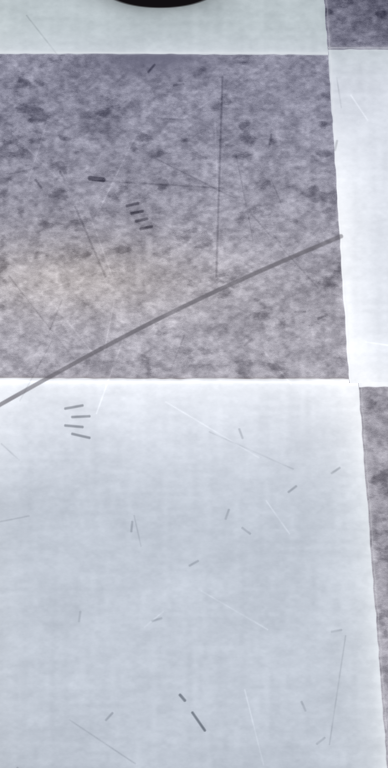
Write a Shadertoy shader that draws this texture.

```glsl
float hash(vec2 p) {
    p = fract(p * vec2(0.1031, 0.1137));
    p += dot(p, p.yx + 33.33);
    return fract((p.x + p.y) * p.x * 17.3);
}

float noise(vec2 p) {
    vec2 i = floor(p), f = fract(p);
    f = f * f * (3.0 - 2.0 * f);
    return mix(mix(hash(i), hash(i + vec2(1, 0)), f.x),
               mix(hash(i + vec2(0, 1)), hash(i + vec2(1, 1)), f.x), f.y);
}

float fbm(vec2 p) {
    float sum = 0.0, amp = 0.5;
    for (int i = 0; i < 5; i++) {
        sum += amp * noise(p);
        p = mat2(1.6, 1.2, -1.2, 1.6) * p + 17.0;
        amp *= 0.5;
    }
    return sum;
}

float segment(vec2 p, vec2 a, vec2 b) {
    vec2 d = b - a;
    return length(p - a - d * clamp(dot(p - a, d) / dot(d, d), 0.0, 1.0));
}

float stroke(vec2 p, vec2 a, vec2 b, float width) {
    float aa = 0.7 / iResolution.y;
    return 1.0 - smoothstep(width - aa, width + aa + 0.001, segment(p, a, b));
}

float glow(vec2 p, vec2 center, vec2 size) {
    vec2 d = (p - center) / size;
    return exp(-dot(d, d));
}

void mainImage(out vec4 fragColor, in vec2 fragCoord) {
    vec2 p = fragCoord / iResolution.xy * vec2(0.504, 1.0);
    float aa = 1.0 / iResolution.y;

    // Checker boundaries, leaning with the perspective
    vec2 w = p + 0.0016 * (vec2(noise(p * 90.0), noise(p * 90.0 + 40.0)) - 0.5);
    float edgeX = 0.426 + (0.93 - w.y) * 0.064;
    edgeX = mix(0.503 - w.y * 0.0746, edgeX, step(0.502, w.y));
    float side = w.x - edgeX;
    float right = smoothstep(-aa, aa, side);
    float top = mix(0.930, 0.937, step(0.0, side)) - w.x * 0.003;
    float bottom = mix(0.508, 0.497, step(0.0, side)) - w.x * 0.002;
    float middle = smoothstep(-aa, aa, w.y - bottom) * smoothstep(-aa, aa, top - w.y);
    float dark = mix(middle, 1.0 - middle, right);

    float cloud = fbm(p * 9.0) - 0.48;
    float mottle = fbm(p * vec2(45.0, 65.0)) - 0.48;
    float grain = fbm(p * vec2(150.0, 210.0) + 9.0) - 0.48;
    float brushed = noise(p * vec2(14.0, 160.0)) + noise(p * vec2(130.0, 9.0)) - 1.0;

    // Pale tiles: bluish grey centre, bright worn rims
    vec3 pale = mix(vec3(0.75, 0.78, 0.825), vec3(0.85, 0.87, 0.91), smoothstep(0.3, 0.5, p.y));
    pale = mix(pale, vec3(0.73, 0.77, 0.79), smoothstep(0.88, 0.98, p.y));
    float rim = exp(-abs(side) / 0.035) * smoothstep(0.9, 0.7, p.y)
              + 0.6 * exp(-abs(p.y - bottom) / 0.035) + 0.25 * exp(-p.x / 0.03);
    pale += vec3(0.13, 0.12, 0.10) * min(rim, 1.0);
    pale += 0.10 * cloud + 0.05 * mottle + 0.05 * grain + 0.022 * brushed;

    // Dark tiles: violet grey, paler and warmer toward the lower part
    vec3 slate = mix(vec3(0.645, 0.635, 0.675), vec3(0.53, 0.53, 0.60), smoothstep(0.58, 0.9, p.y));
    slate += vec3(0.09, 0.075, 0.04) * glow(p, vec2(0.1, 0.64), vec2(0.16, 0.05));
    slate += 0.10 * cloud + 0.22 * mottle + 0.26 * grain;
    slate -= 0.13 * smoothstep(0.10, 0.28, fbm(p * vec2(38.0, 55.0) + 70.0) - 0.48);
    slate = mix(slate, vec3(0.39, 0.39, 0.47), 0.8 * glow(p, vec2(0.2, 0.928), vec2(0.075, 0.025)));
    slate -= 0.10 * step(0.0, side) * smoothstep(0.8, 1.0, p.y);
    vec3 col = mix(pale, slate, dark);

    // Seams: pale lip with a broken dark line under the large tile
    float inLeft = 1.0 - right;
    float lip = exp(-abs(p.y - top - 0.002) / 0.0018) + 0.6 * exp(-abs(side - 0.003) / 0.002);
    col = mix(col, vec3(0.91, 0.92, 0.94), 0.5 * min(lip, 1.0));
    float crack = exp(-abs(w.y - bottom) / 0.0016) * (0.4 + 0.6 * noise(p * 60.0));
    col = mix(col, vec3(0.43, 0.40, 0.41), 0.6 * crack * inLeft);
    col += 0.12 * inLeft * exp(-abs(p.y - bottom + 0.005) / 0.003);

    // Scattered hairline scratches and short scuffs
    for (int i = 0; i < 60; i++) {
        float k = float(i) * 7.31 + 3.0;
        vec2 a = vec2(hash(vec2(k, 1.7)) * 0.504, hash(vec2(k, 8.3)));
        float angle = 6.283 * hash(vec2(k, 23.9));
        float isScuff = step(36.0, float(i));
        float len = mix(0.03 + 0.12 * hash(vec2(k, 51.3)), 0.012, isScuff);
        float mark = stroke(p, a, a + len * vec2(cos(angle), sin(angle)), 0.0004 + 0.0005 * isScuff);
        float tone = mix(mod(float(i), 2.0) * 0.16 - 0.09, -0.16, isScuff);
        col += tone * mark * (0.3 + 0.7 * noise(p * 80.0));
    }

    // Long diagonal gouge and fine upright scratches
    float bow = 0.010 * sin(p.x * 7.0);
    float gouge = stroke(p - vec2(0.0, bow), vec2(-0.01, 0.468), vec2(0.443, 0.692), 0.0022);
    col = mix(col, vec3(0.38, 0.37, 0.40), gouge * (0.45 + 0.3 * noise(p * 40.0)));
    col -= 0.10 * stroke(p, vec2(0.289, 0.90), vec2(0.281, 0.64), 0.0008);
    col -= 0.09 * stroke(p, vec2(0.098, 0.73), vec2(0.137, 0.64), 0.0009);
    col -= 0.08 * stroke(p, vec2(0.12, 0.765), vec2(0.29, 0.755), 0.0007);

    // Clustered scuffs
    for (int i = 0; i < 4; i++) {
        float k = float(i);
        vec2 a = vec2(0.085 + 0.009 * mod(k, 2.0), 0.468 - 0.011 * k);
        col -= 0.26 * stroke(p, a, a + vec2(0.022, 0.004 - 0.003 * k), 0.0011);
        vec2 b = vec2(0.165 + 0.006 * k, 0.732 - 0.010 * k);
        col -= 0.20 * stroke(p, b, b + vec2(0.014, 0.003), 0.0013);
    }
    col -= 0.22 * stroke(p, vec2(0.117, 0.768), vec2(0.134, 0.766), 0.0025);
    col -= 0.30 * stroke(p, vec2(0.250, 0.072), vec2(0.266, 0.049), 0.0011);
    col -= 0.28 * stroke(p, vec2(0.234, 0.095), vec2(0.240, 0.088), 0.0013);

    // Round black foot cut by the upper border
    float foot = length((p - vec2(0.208, 1.015)) / vec2(0.072, 0.025));
    col *= 1.0 - 0.25 * exp(-max(foot - 1.0, 0.0) * 3.0);
    col = mix(vec3(0.07, 0.06, 0.07), col, smoothstep(0.94, 1.06, foot));

    fragColor = vec4(clamp(col, 0.0, 1.0), 1.0);
}
```
